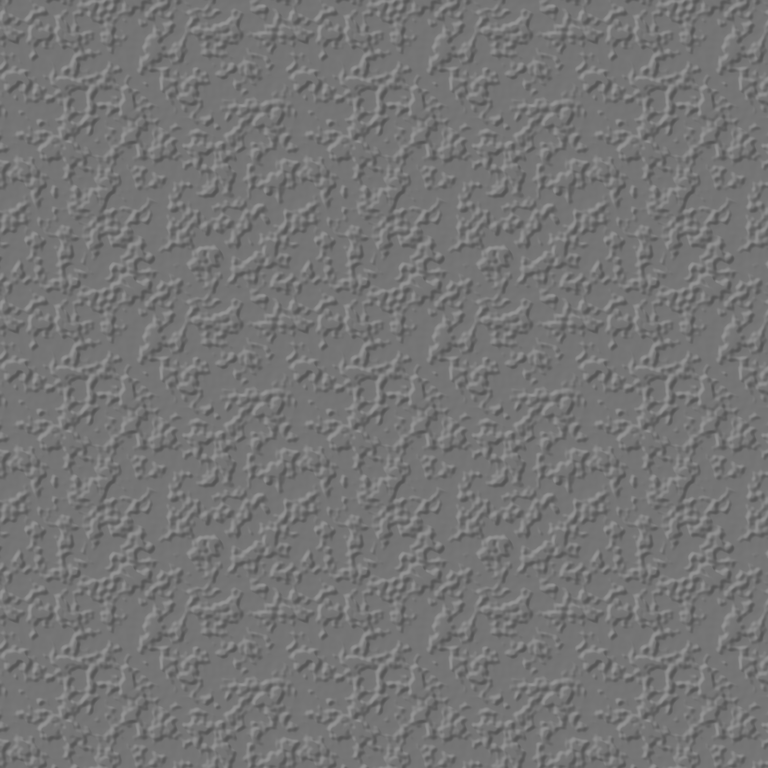
Give the GLSL for this texture, as a WebGL 2 fragment shader.

```glsl
#version 300 es
precision highp float;
// Grey embossed plaster: rough raised patches on a repeating tile, lit from the upper left.
uniform vec2 u_resolution;
out vec4 fragColor;

// Pseudo-random unit vector for a lattice point
vec2 latticeGradient(vec2 cell, float period) {
    vec2 wrapped = mod(cell, period);
    uint h = uint(wrapped.x) * 1597u + uint(wrapped.y) * 51749u + uint(period) * 7919u;
    h = (h ^ (h >> 15u)) * 73244475u;
    h = (h ^ (h >> 13u)) * 19349663u;
    h ^= h >> 16u;
    float angle = float(h & 65535u) / 65536.0 * 6.28319;
    return vec2(cos(angle), sin(angle));
}

// Gradient noise that repeats after a whole number of cells
float gradientNoise(vec2 p, float period) {
    vec2 cell = floor(p);
    vec2 f = p - cell;
    vec2 fade = f * f * f * (f * (f * 6.0 - 15.0) + 10.0);
    float a = dot(latticeGradient(cell, period), f);
    float b = dot(latticeGradient(cell + vec2(1, 0), period), f - vec2(1, 0));
    float c = dot(latticeGradient(cell + vec2(0, 1), period), f - vec2(0, 1));
    float d = dot(latticeGradient(cell + vec2(1, 1), period), f - vec2(1, 1));
    return mix(mix(a, b, fade.x), mix(c, d, fade.x), fade.y);
}

// Low areas are pressed nearly flat, high areas level off into plateaus
float plasterHeight(vec2 tile) {
    float rough = 0.0;
    float amplitude = 1.0;
    float cells = 10.0;
    for (int octave = 0; octave < 3; octave++) {
        rough += amplitude * gradientNoise(tile * cells, cells);
        amplitude *= 0.75;
        cells *= 2.0;
    }
    return smoothstep(-0.1, 0.5, rough) + 0.12 * rough;
}

void main() {
    vec2 tile = gl_FragCoord.xy / u_resolution.y / 0.377;

    // Emboss: height difference along the light direction
    vec2 toLight = vec2(-0.7, 0.7) * 0.0055;
    float relief = plasterHeight(tile - toLight) - plasterHeight(tile + toLight);

    // Soft limit on highlights and shadows
    float grey = 0.458 + 0.14 * tanh(relief * 1.4);
    fragColor = vec4(vec3(grey), 1.0);
}
```
